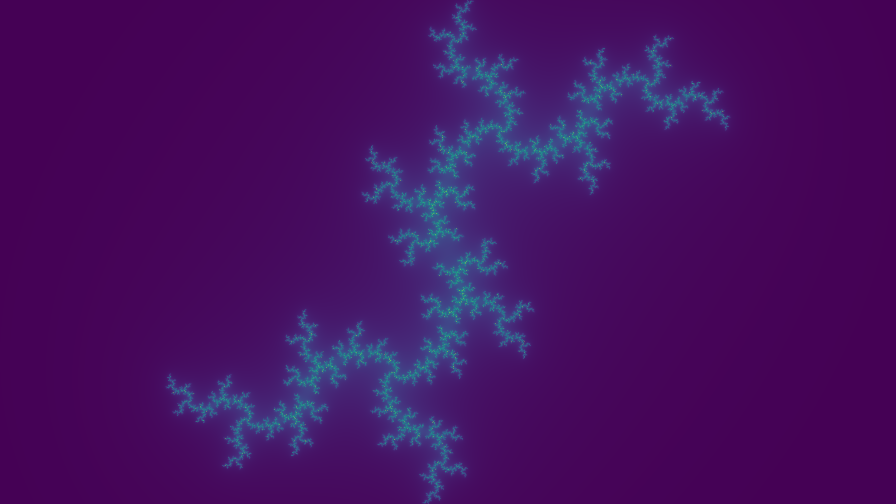
Reproduce this background procedurally as a WebGL 1 fragment shader.

```glsl
precision highp float;

uniform vec2 u_resolution;

#define SEED vec2(0.0, -0.8)
#define VIEW_HEIGHT 2.25
#define MAX_STEPS 100
#define ESCAPE_RADIUS_SQ 256.0
#define SAMPLES 2

vec2 complexSquare(vec2 z) {
    return vec2(z.x * z.x - z.y * z.y, 2.0 * z.x * z.y);
}

// Smooth escape time of z -> z^2 + SEED, scaled to 0..1
float escapeTime(vec2 z) {
    float steps = 0.0;
    for (int i = 0; i < MAX_STEPS; i++) {
        if (dot(z, z) > ESCAPE_RADIUS_SQ) break;
        z = complexSquare(z) + SEED;
        steps += 1.0;
    }
    float radiusSq = dot(z, z);
    if (radiusSq > ESCAPE_RADIUS_SQ) {
        steps -= log2(0.5 * log2(radiusSq));
    }
    return clamp(steps / float(MAX_STEPS), 0.0, 1.0);
}

// Violet, blue, green and yellow ramp as a polynomial
vec3 ramp(float t) {
    const vec3 k0 = vec3(0.272, 0.0054, 0.3341);
    const vec3 k1 = vec3(0.1051, 1.4046, 1.3846);
    const vec3 k2 = vec3(-0.3309, 0.2148, 0.0951);
    const vec3 k3 = vec3(-4.6342, -5.7991, -19.3324);
    const vec3 k4 = vec3(6.2283, 14.1799, 56.6906);
    const vec3 k5 = vec3(4.7764, -13.7451, -65.353);
    const vec3 k6 = vec3(-5.4355, 4.6459, 26.3124);
    return k0 + t * (k1 + t * (k2 + t * (k3 + t * (k4 + t * (k5 + t * k6)))));
}

void main() {
    // Average a small grid of samples to smooth the fine branches
    vec3 color = vec3(0.0);
    for (int row = 0; row < SAMPLES; row++) {
        for (int col = 0; col < SAMPLES; col++) {
            vec2 offset = (vec2(float(col), float(row)) + 0.5) / float(SAMPLES) - 0.5;
            vec2 point = gl_FragCoord.xy + offset - 0.5 * u_resolution;
            color += ramp(escapeTime(point * VIEW_HEIGHT / u_resolution.y));
        }
    }
    gl_FragColor = vec4(color / float(SAMPLES * SAMPLES), 1.0);
}
```
